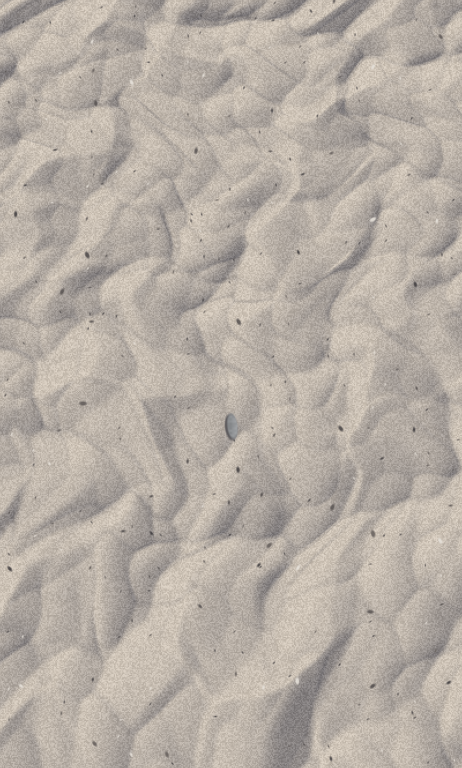
Write a Shadertoy shader that draws this texture.

```glsl
// Trampled dry beach sand in low sunlight, with scattered grit and one pebble.

vec2 hash2(vec2 p) {
    vec3 a = fract(p.xyx * vec3(0.1031, 0.1030, 0.0973));
    a += dot(a, a.yzx + 33.33);
    return fract((a.xx + a.yz) * a.zy);
}

// Smooth cellular noise: rounded mounds that meet in narrow creases
float mounds(vec2 p, float crispness) {
    vec2 cell = floor(p);
    float sum = 0.0;
    for (int j = -1; j <= 1; j++)
    for (int i = -1; i <= 1; i++) {
        vec2 id = cell + vec2(i, j);
        vec2 d = id + 0.05 + 0.9 * hash2(id) - p;
        sum += exp(-crispness * dot(d, d));
    }
    return log(sum) / crispness;
}

// Mounds, patchy hollows with sharp rims, and small lumps
float sandHeight(vec2 p) {
    p += 0.22 * sin(p.yx * vec2(1.7, 1.4) + vec2(0.4, 2.0));
    p += 0.10 * sin(p.yx * vec2(4.3, 3.9) + vec2(1.3, 0.2));
    p += 0.025 * sin(p.yx * vec2(11.0, 9.7) + vec2(2.6, 4.1));
    float patches = 0.5 + 0.5 * sin(p.x * 1.9 + 1.5 * sin(p.y * 1.3));
    return 0.54 * mounds(p + 20.0, 26.0)
         - (0.10 + 0.26 * patches) * mounds(p * 1.2 + 47.0, 28.0)
         + (0.20 - 0.10 * patches) * mounds(p * 2.1 + 81.0, 18.0);
}

// Seen at an angle: features flatten towards the top and lean at the bottom
vec2 groundPosition(vec2 uv) {
    float lean = uv.y * (1.0 - 0.3 * uv.y);
    return vec2((uv.x - 0.5) * 4.7 * (1.0 + 0.25 * uv.y) - lean,
                uv.y * (2.9 + 1.6 * uv.y));
}

// Value noise for the grains
float grain(vec2 p) {
    vec2 id = floor(p), f = smoothstep(0.0, 1.0, fract(p));
    float low = mix(hash2(id).x, hash2(id + vec2(1, 0)).x, f.x);
    float high = mix(hash2(id + vec2(0, 1)).x, hash2(id + 1.0).x, f.x);
    return mix(low, high, f.y) - 0.5;
}

// Approximate signed distance to a turned ellipse
float ellipse(vec2 p, vec2 radii, float angle) {
    float c = cos(angle), s = sin(angle);
    p = mat2(c, -s, s, c) * p;
    return (length(p / radii) - 1.0) * min(radii.x, radii.y);
}

void mainImage(out vec4 fragColor, in vec2 fragCoord) {
    vec2 uv = fragCoord / iResolution.x;
    float pixel = 1.0 / iResolution.x;
    vec2 ground = groundPosition(uv);
    vec2 toSun = normalize(vec2(-0.9, 0.25 + 0.4 * uv.y));

    // Slope towards the sun, and creases in any direction
    float eps = 0.025;
    vec2 along = eps * toSun, across = along.yx * vec2(-1, 1);
    float here = sandHeight(ground);
    float behind = sandHeight(ground - along), ahead = sandHeight(ground + along);
    float facing = (behind - ahead) / (2.0 * eps);
    float sides = sandHeight(ground + across) + sandHeight(ground - across);
    float crease = (behind + ahead + sides - 4.0 * here) / eps;

    // Soft cast shadows
    float blocked = 0.0;
    for (int i = 1; i <= 4; i++) {
        float t = 0.06 * float(i);
        blocked = max(blocked, sandHeight(ground + toSun * t) - here - 0.55 * t);
    }
    float light = 1.0 - smoothstep(0.75, -1.4, facing);
    light -= 0.16 * smoothstep(0.0, 0.06, blocked);
    light -= 0.35 * clamp(crease - 0.05, -0.15, 0.7);

    vec3 shade = vec3(0.545, 0.525, 0.52), sunlit = vec3(0.797, 0.757, 0.708);
    vec3 color = mix(shade, sunlit, light);
    color += 0.14 * grain(uv * 400.0);

    // Dark grit and a few pale shell chips, coarse then fine
    for (int layer = 0; layer < 2; layer++) {
        float density = layer == 0 ? 13.0 : 33.0;
        vec2 id = floor(uv * density) + 60.0 * float(layer + 1);
        vec2 place = hash2(id), kind = hash2(id + 17.0), form = hash2(id + 39.0);
        vec2 d = (fract(uv * density) - 0.25 - 0.5 * place) / density;
        float size = layer == 0 ? mix(0.003, 0.0080, form.x * form.x) : 0.0023;
        float dist = ellipse(d, size * vec2(0.55, 1.0), form.y * 2.4 - 1.6);
        float present = step(kind.x, layer == 0 ? 0.22 : 0.10);
        vec3 chip = kind.y > 0.82 ? vec3(0.90, 0.88, 0.85)
                                  : mix(vec3(0.24, 0.23, 0.24), vec3(0.46, 0.43, 0.41), kind.y);
        color = mix(color, chip, 0.9 * present * smoothstep(pixel, -pixel, dist));
    }

    // Grey pebble with its shadow
    vec2 d = uv - vec2(0.503, 0.74);
    float shadow = ellipse(d + vec2(0.003, 0.002), vec2(0.013, 0.028), 0.12);
    float stone = ellipse(d, vec2(0.011, 0.027), 0.12);
    color = mix(color, vec3(0.37, 0.36, 0.37), smoothstep(pixel, -pixel, shadow));
    vec3 stoneColor = vec3(0.56, 0.57, 0.58) + 5.0 * d.x + 0.06 * grain(uv * 200.0);
    color = mix(color, stoneColor, smoothstep(pixel, -pixel, stone));

    fragColor = vec4(color, 1.0);
}
```
